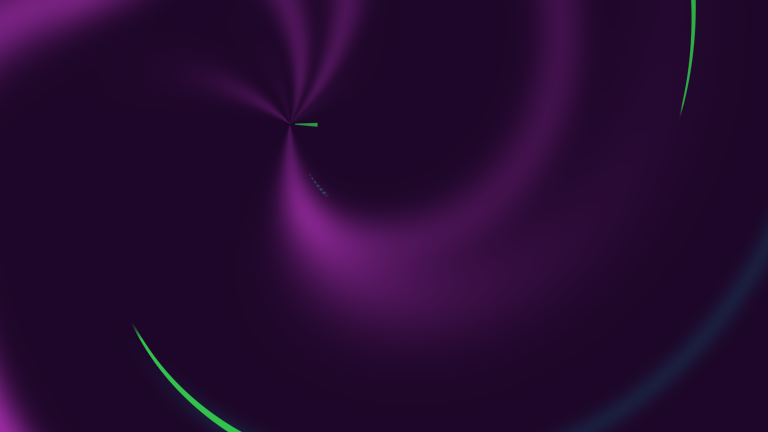
A Shadertoy shader for this background:

```glsl
// A dark violet whirl: soft magenta arms fan out of one pinched centre.
// Each arm is a Gaussian in polar angle around a curved spiral ridge,
// and thin green streaks follow similar spirals, widening outwards.

// Signed angular difference in -PI..PI
float wrapAngle(float a) {
    return mod(a + 3.14159265, 6.2831853) - 3.14159265;
}

// Soft arm whose ridge angle is a quadratic in the radius
float arm(vec2 polar, vec3 ridge, float spread) {
    float r = polar.x;
    float d = wrapAngle(polar.y - ridge.x - r * (ridge.y + r * ridge.z)) / spread;
    return exp(-0.5 * d * d);
}

// Distance from a spiral that passes through startAngle at startRadius
float spiralDistance(vec2 polar, float startRadius, float startAngle, float slope) {
    float r = polar.x;
    float turn = wrapAngle(polar.y - startAngle - slope * (r - startRadius));
    return abs(turn) * r / sqrt(1.0 + slope * slope * r * r);
}

// Tapered line between two radii, widest at the outer end
float streak(float dist, float r, vec2 span, float halfWidth) {
    float soft = 0.75 / iResolution.y;
    float t = (r - span.x) / (span.y - span.x);
    float ends = smoothstep(0.0, 0.12, t) * (1.0 - smoothstep(0.96, 1.04, t));
    float width = halfWidth * mix(0.2, 1.0, clamp(t, 0.0, 1.0));
    return ends * (1.0 - smoothstep(width - soft, width + soft, dist));
}

void mainImage(out vec4 fragColor, in vec2 fragCoord) {
    float aspect = iResolution.x / iResolution.y;
    vec2 p = fragCoord / iResolution.y - vec2(0.3776 * aspect, 0.713);
    float r = length(p);
    vec2 polar = vec2(r, atan(p.y, p.x + 1e-6));

    // Large lower arm, splitting into an outer and an inner band
    float outerFade = 1.15 * exp(-r * r / 0.23) + 0.04;
    float glow = outerFade * mix(0.4, 1.0, smoothstep(0.0, 0.25, r))
               * arm(polar, vec3(-1.6, 0.55, 1.55), mix(0.18, 0.27, smoothstep(0.1, 0.6, r)));
    glow += 0.36 * smoothstep(0.1, 0.35, r) * arm(polar, vec3(-1.72, 1.8, 1.95), 0.19);

    // Small petals above the centre
    float petalRise = smoothstep(0.0, 0.12, r);
    glow += 0.45 * exp(-r * r / 0.045) * arm(polar, vec3(2.44, 0.9, 0.0), 0.14);
    glow += 0.50 * mix(0.5, 1.0, petalRise) * (1.0 - smoothstep(0.3, 0.5, r))
          * arm(polar, vec3(1.2, 1.4, 0.0), 0.11);
    glow += 0.48 * mix(0.5, 1.0, petalRise) * (1.0 - smoothstep(0.3, 0.5, r))
          * arm(polar, vec3(0.82, 1.0, 0.0), 0.10);
    glow += 0.12 * exp(-r * r / 0.025)
          * (arm(polar, vec3(1.75, 1.0, 0.0), 0.12) + arm(polar, vec3(0.55, 0.8, 0.0), 0.12));

    // Far arms entering at the left corners
    glow += 0.95 * smoothstep(0.38, 0.58, r) * arm(polar, vec3(1.67, 1.6, 0.0), 0.13);
    glow += 1.3 * smoothstep(0.7, 0.85, r) * arm(polar, vec3(0.72, 3.3, 0.0), 0.15);

    vec3 color = vec3(0.115, 0.025, 0.16) + glow * vec3(0.37, 0.11, 0.36);

    // Green streaks, the lower one with a faint teal halo
    vec3 green = vec3(0.2, 0.76, 0.3);
    float lower = spiralDistance(polar, 0.593, 4.063, 3.6);
    float right = spiralDistance(polar, 0.905, 0.03, 3.74);
    float middle = spiralDistance(polar, 0.02, -0.03, 0.0);
    float small = spiralDistance(polar, 0.127, -1.197, 1.7);
    float halo = exp(-lower * lower / 0.0008) * smoothstep(0.6, 0.74, r);
    color += halo * vec3(-0.01, 0.09, 0.08);
    color = mix(color, green, streak(lower, r, vec2(0.585, 0.78), 0.0105));
    color = mix(color, green * 0.9, streak(right, r, vec2(0.9, 1.0), 0.0065));
    color = mix(color, green * 0.8, streak(middle, r, vec2(0.008, 0.064), 0.0045));

    // Dotted teal trace beside the lower arm
    float dots = 0.35 + 0.3 * cos(r * 600.0);
    color = mix(color, vec3(0.2, 0.4, 0.45), dots * streak(small, r, vec2(0.12, 0.187), 0.004));

    fragColor = vec4(clamp(color, 0.0, 1.0), 1.0);
}
```
